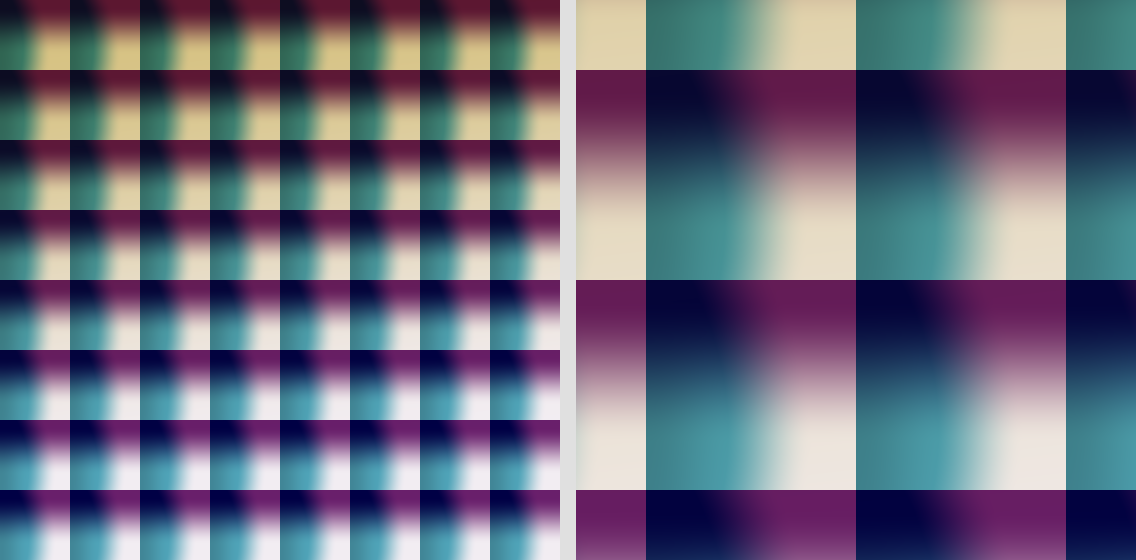
Left, the full canvas; right, a detail of the centre.
Give the GLSL for this pattern, as a Shadertoy shader.

```glsl
// Four corner colours blended across one tile; warmth shifts the palette
vec3 tileColor(vec2 p, float warmth) {
    vec3 navy   = mix(vec3(0.00, 0.00, 0.27), vec3(0.05, 0.05, 0.13), warmth);
    vec3 purple = mix(vec3(0.41, 0.12, 0.42), vec3(0.36, 0.09, 0.19), warmth);
    vec3 teal   = mix(vec3(0.31, 0.64, 0.72), vec3(0.23, 0.48, 0.39), warmth);
    vec3 pale   = mix(vec3(0.95, 0.93, 0.95), vec3(0.84, 0.76, 0.51), warmth);

    // Bowed vertical boundary: crisp on its left, soft on its right
    float edge = 0.41 - 0.35 * (p.y - 0.3) * (p.y - 0.3) - 0.08 * warmth;
    float x = clamp((p.x - edge) / 0.4, 0.0, 1.0);
    float across = mix(x * (2.0 - x), smoothstep(0.0, 1.0, x), 0.65);

    // Dark upper band fading downward
    float down = smoothstep(0.1, 0.78, 1.0 - p.y);

    // Teal brightens toward the boundary
    teal *= mix(0.82, 1.0, smoothstep(0.0, 0.42, p.x));
    return mix(mix(navy, purple, across), mix(teal, pale, across), down);
}

vec3 pattern(vec2 uv) {
    // Warm at the top, cooling downward and slightly to the right
    float warmth = smoothstep(0.15, 1.0, uv.y - 0.12 * uv.x + 0.05);
    return tileColor(fract(uv * 8.0), warmth);
}

void mainImage(out vec4 fragColor, in vec2 fragCoord) {
    // Supersample to smooth the tile seams
    vec3 color = vec3(0.0);
    for (int i = 0; i < 9; i++) {
        vec2 offset = (vec2(i % 3, i / 3) - 1.0) / 3.0;
        color += pattern((fragCoord + offset) / iResolution.xy);
    }
    fragColor = vec4(color / 9.0, 1.0);
}
```
